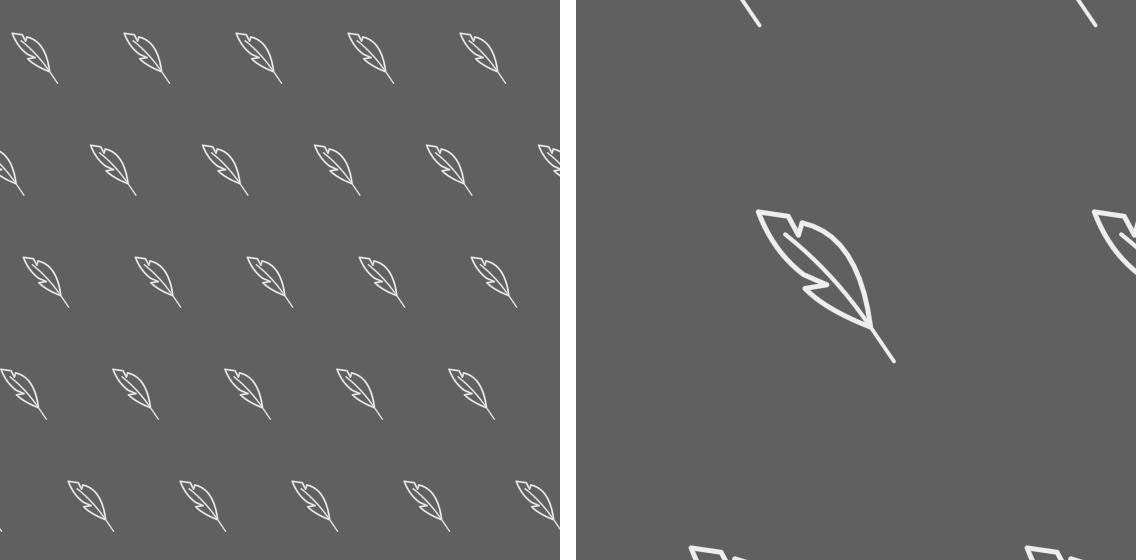
Left, the full canvas; right, a detail of the centre.
A Shadertoy shader for this pattern:

```glsl
const float REPEATS = 5.0;
const vec3 GROUND = vec3(0.378);
const vec3 INK = vec3(0.935);
const vec2 TIP = vec2(0.005, 0.293);       // feather tip inside its cell, y down
const float FEATHER_UNIT = 1.0 / 230.4;    // feather drawing unit, in cells
const float OUTLINE_WIDTH = 3.4;
const float RIB_WIDTH = 2.9;
const float STEM_WIDTH = 2.6;
const int CURVE_STEPS = 10;
const float ROW_SHIFT[5] = float[5](0.1, 0.8, 0.2, 0.0, 0.6);

float segmentDistance(vec2 p, vec2 a, vec2 b) {
    vec2 pa = p - a, ba = b - a;
    return length(pa - ba * clamp(dot(pa, ba) / dot(ba, ba), 0.0, 1.0));
}

// Quadratic curve from a to c, bent toward b
float curveDistance(vec2 p, vec2 a, vec2 b, vec2 c) {
    float d = 1e5;
    vec2 previous = a;
    for (int i = 1; i <= CURVE_STEPS; i++) {
        float t = float(i) / float(CURVE_STEPS);
        vec2 next = mix(mix(a, b, t), mix(b, c, t), t);
        d = min(d, segmentDistance(p, previous, next));
        previous = next;
    }
    return d;
}

// Signed distance to the feather strokes, tip near the origin, y down
float featherDistance(vec2 p) {
    vec2 tip = vec2(1.0, 1.0);
    vec2 base = vec2(78.0, 80.0);
    vec2 upperBarb = vec2(21.5, 4.0), upperNotch = vec2(28.5, 17.0), upperEdge = vec2(31.0, 8.5);
    vec2 lowerBarb = vec2(32.0, 44.0), lowerNotch = vec2(48.0, 51.0), lowerEdge = vec2(33.0, 53.5);

    // Upper vane
    float outline = segmentDistance(p, tip, upperBarb);
    outline = min(outline, segmentDistance(p, upperBarb, upperNotch));
    outline = min(outline, segmentDistance(p, upperNotch, upperEdge));
    outline = min(outline, curveDistance(p, upperEdge, vec2(70.0, 17.0), base));

    // Lower vane
    outline = min(outline, curveDistance(p, tip, vec2(11.0, 28.0), lowerBarb));
    outline = min(outline, segmentDistance(p, lowerBarb, lowerNotch));
    outline = min(outline, segmentDistance(p, lowerNotch, lowerEdge));
    outline = min(outline, curveDistance(p, lowerEdge, vec2(47.0, 68.0), base));

    // Rib and stem
    float rib = curveDistance(p, vec2(19.5, 16.5), vec2(52.0, 42.0), base);
    float stem = segmentDistance(p, base, vec2(94.0, 103.5));

    return min(outline - 0.5 * OUTLINE_WIDTH,
               min(rib - 0.5 * RIB_WIDTH, stem - 0.5 * STEM_WIDTH));
}

void mainImage(out vec4 fragColor, in vec2 fragCoord) {
    // Grid of cells, rows counted from the top
    vec2 grid = vec2(fragCoord.x, iResolution.y - fragCoord.y) / iResolution.y * REPEATS;
    int row = int(grid.y) % 5;

    // Shift each row, wrapping through the empty gap between feathers
    vec2 local = vec2(fract(grid.x - ROW_SHIFT[row] - TIP.x + 0.25) - 0.25,
                      fract(grid.y) - TIP.y);

    float pixel = REPEATS / iResolution.y;
    float d = featherDistance(local / FEATHER_UNIT) * FEATHER_UNIT;
    float coverage = smoothstep(0.75, -0.75, d / pixel);

    fragColor = vec4(mix(GROUND, INK, coverage), 1.0);
}
```
